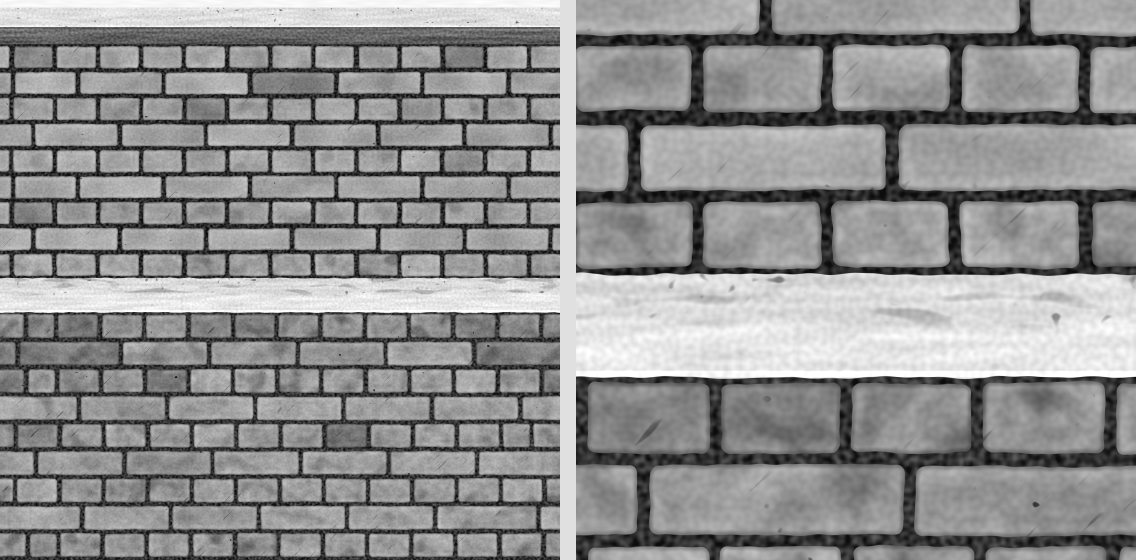
Left, the full canvas; right, a detail of the centre.
Write a WebGL 2 fragment shader that draws this texture.

```glsl
#version 300 es
precision highp float;
// Grey brick wall in two sections of nine courses, with pale stone ledges.
// Header and stretcher courses alternate; each brick is a rounded box with
// its own tone, stains, pits and scratches made from tiling gradient noise.

#define COURSES 9.0
#define LEDGE_END 0.0485
#define UPPER_TOP 0.0790
#define UPPER_END 0.4965
#define LOWER_TOP 0.5580
#define LOWER_END 0.9980
#define JOINT_HALF 0.0032
#define CORNER 0.0050
#define WOBBLE 0.0013
#define BRICK_TONE 0.665
#define MORTAR_TONE 0.155
#define STONE_TONE 0.87

uniform vec2 u_resolution;
out vec4 outColor;

// Header start of each lower course, as a fraction of the width
const float LOWER_START[9] = float[9](0.100, 0.216, 0.101, 0.141, 0.949, 0.064, 0.027, 0.147, 0.104);

float hash(vec2 p) {
  vec3 q = fract(vec3(p.xyx) * 0.1031);
  q += dot(q, q.yzx + 33.33);
  return fract((q.x + q.y) * q.z);
}

float cornerSlope(vec2 cell, vec2 offset, vec2 f, vec2 freq) {
  float angle = 6.2832 * hash(mod(cell + offset, freq) + freq * 0.37);
  return dot(vec2(cos(angle), sin(angle)), f - offset);
}

// Gradient noise that repeats over the unit square
float noise(vec2 uv, vec2 freq) {
  vec2 p = uv * freq, c = floor(p), f = p - c;
  vec2 s = f * f * f * (f * (f * 6.0 - 15.0) + 10.0);
  return mix(mix(cornerSlope(c, vec2(0, 0), f, freq), cornerSlope(c, vec2(1, 0), f, freq), s.x),
             mix(cornerSlope(c, vec2(0, 1), f, freq), cornerSlope(c, vec2(1, 1), f, freq), s.x), s.y);
}

float band(float y, float from, float to, float soft) {
  return smoothstep(from - soft, from + soft, y) - smoothstep(to - soft, to + soft, y);
}

float brickWall(vec2 uv, bool lower, float px) {
  float top = lower ? LOWER_TOP : UPPER_TOP;
  float courseHeight = ((lower ? LOWER_END : UPPER_END) - top) / COURSES;
  vec2 p = uv + WOBBLE * vec2(noise(uv, vec2(23)), noise(uv, vec2(19)))
              + 0.0011 * vec2(noise(uv, vec2(97)), noise(uv, vec2(89)));
  float row = clamp(floor((p.y - top) / courseHeight), 0.0, COURSES - 1.0);
  bool header = mod(row, 2.0) < 0.5;
  bool wide = mod(row, 4.0) < 2.0;

  // Course layout: a run of equal bricks, then the rest split into closers
  float width = (lower ? 0.0788 : 1.0 / 13.0) * (header ? 1.0 : 2.0);
  float start = lower ? LOWER_START[int(row)] : header ? 0.021 : wide ? 0.139 : 0.060;
  float count = header ? (lower ? 12.0 : 13.0)
              : lower ? (abs(row - 4.0) > 2.0 ? 4.0 : 5.0) : (wide ? 5.0 : 6.0);
  float x = fract(p.x - start), run = count * width;
  float rest = max(1.0 - run, 0.0001);
  float closer = rest / max(1.0, floor(rest / width + 0.6));
  bool inRun = x < run;
  float size = inRun ? width : closer;
  float local = inRun ? x : x - run;
  float id = floor(local / size) + (inRun ? 0.0 : count);
  vec2 seed = vec2(id, row + (lower ? 20.0 : 0.0));
  float r1 = hash(seed + 3.1), r2 = hash(seed + 17.7), r3 = hash(seed + 41.3);

  // Rounded box with slight differences in size and place
  vec2 center = vec2(mod(local, size) - 0.5 * size, p.y - top - (row + 0.5) * courseHeight);
  center += 0.0012 * (vec2(r1, r2) - 0.5);
  vec2 halfSize = 0.5 * vec2(size, courseHeight) - JOINT_HALF - 0.0007 * r3;
  vec2 q = abs(center) - halfSize + CORNER;
  float d = length(max(q, 0.0)) + min(max(q.x, q.y), 0.0) - CORNER;

  // Brick face: tone, stains, grain, pits and slanting scratches
  float weather = (lower ? 0.75 : 0.3) + (header ? 0.25 : 0.0) + (row > 7.5 && !lower ? 0.35 : 0.0);
  vec2 shifted = uv + vec2(r1, r2);
  float face = BRICK_TONE + 0.07 * (r1 - 0.5) - 0.055 * weather;
  face -= (lower && row < 0.5) ? 0.06 : 0.0;
  face -= 0.13 * step(0.93, r3);
  face += 0.11 * noise(shifted, vec2(15, 19));
  face -= weather * 0.17 * r2 * smoothstep(0.0, 0.4, noise(shifted, vec2(27, 31)));
  face += weather * 0.10 * noise(shifted, vec2(71, 83)) + 0.07 * noise(uv, vec2(211, 223));
  float scratch = noise(vec2(uv.x, uv.y + uv.x), vec2(41, 167));
  face -= 0.16 * smoothstep(0.35, 0.55, scratch) * smoothstep(0.0, 0.3, noise(uv, vec2(21)));
  face -= 0.35 * smoothstep(0.48, 0.60, noise(uv, vec2(113, 127))) * smoothstep(0.1, 0.3, noise(uv, vec2(17)));
  face += 0.04 * smoothstep(-0.011, -0.004, d) - 0.02 * center.y / courseHeight;
  face *= mix(0.74, 1.0, smoothstep(0.0, 0.0035, -d));

  float grain = noise(uv, vec2(191, 197)) + 0.6 * noise(uv, vec2(251, 241));
  float mortar = max(MORTAR_TONE + (lower ? 0.035 : 0.0) + 0.24 * grain, 0.05);
  return mix(mortar, face, 1.0 - smoothstep(-px, px, d));
}

float stone(vec2 uv, float pitting) {
  float streak = noise(uv, vec2(13, 149)), pit = noise(uv, vec2(109, 137));
  float tone = STONE_TONE + 0.10 * streak + 0.09 * noise(uv, vec2(233, 239)) + 0.04 * noise(uv, vec2(9, 23));
  return tone - pitting * 0.55 * smoothstep(0.32, 0.58, pit) * smoothstep(-0.1, 0.3, noise(uv, vec2(19, 37)));
}

void main() {
  vec2 uv = gl_FragCoord.xy / u_resolution;
  uv.y = 1.0 - uv.y;
  float px = 0.75 / min(u_resolution.x, u_resolution.y);
  float tone = brickWall(uv, uv.y > 0.5 * (UPPER_END + LOWER_TOP), px);

  // Shaded underside of the top ledge
  float depth = (uv.y - LEDGE_END) / (UPPER_TOP - LEDGE_END);
  float underside = mix(0.47, 0.33, depth) + 0.16 * noise(uv, vec2(7, 181)) + 0.16 * noise(uv, vec2(197, 229));
  underside *= mix(0.6, 1.0, smoothstep(0.0, 0.16, depth));
  tone = mix(tone, underside, band(uv.y, LEDGE_END, UPPER_TOP, px));

  // Top ledge with a bright upper face and a thin lip
  float ledge = stone(uv, 0.9) - 0.07 * band(abs(uv.x - 0.434), -1.0, 0.001, px);
  ledge = mix(ledge, 0.97 + 0.04 * noise(uv, vec2(31, 157)), band(uv.y, -1.0, 0.0135, 0.0015));
  ledge += 0.09 * band(uv.y, LEDGE_END - 0.003, LEDGE_END, px);
  tone = mix(tone, ledge, band(uv.y, -1.0, LEDGE_END, px));

  // Middle string course: worn upper face, smoother front, bright lower lip
  float front = smoothstep(0.523, 0.531, uv.y);
  float course = stone(uv, mix(0.6, 0.1, front)) + 0.035 * front;
  course -= 0.16 * (1.0 - front) * smoothstep(0.1, 0.4, noise(uv, vec2(23, 103)));
  course -= 0.06 * front * band(abs(abs(uv.x - 0.535) - 0.21), -1.0, 0.001, px);
  course += 0.10 * band(uv.y, LOWER_TOP - 0.004, LOWER_TOP, px);
  float edge = uv.y + 0.002 * noise(uv, vec2(61, 67));
  tone = mix(tone, course, band(edge, UPPER_END, LOWER_TOP, px));

  outColor = vec4(vec3(clamp(tone, 0.0, 1.0)), 1.0);
}
```
